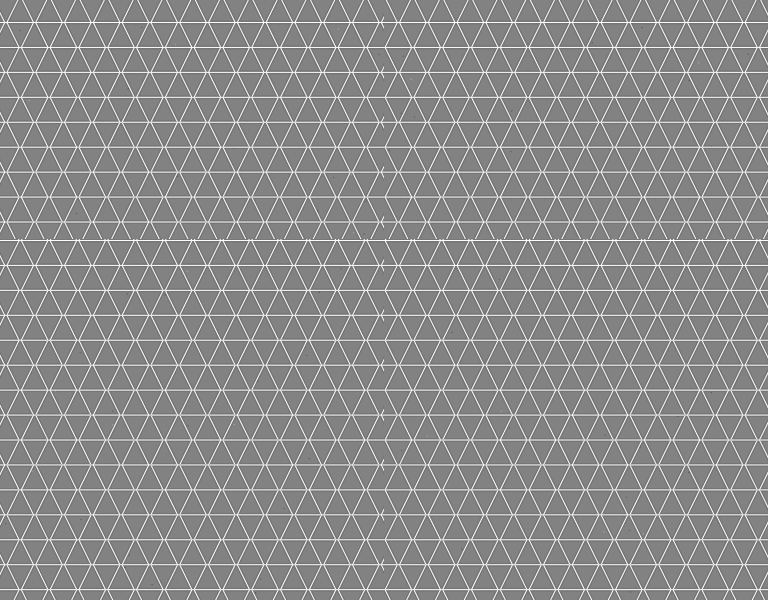
Reproduce this pattern procedurally as a WebGL 1 fragment shader.

```glsl
precision highp float;

uniform vec2 u_resolution;

// Lengths are in canvas heights.
const float SIDE = 0.048;
const float ROW = SIDE * 0.8660254;
const float TILE = 0.6543;
const float HALF_LINE = 0.00083;
const float VERTEX_GAP = 0.0018;
const float SEAM_HEIGHT = 0.5992;
const float SPECK_CELL = 0.02;

const vec3 GROUND = vec3(0.508);
const vec3 SHADE = vec3(0.46);
const vec3 LINE = vec3(1.0);

vec2 hash2(vec2 cell) {
  vec2 k = vec2(dot(cell, vec2(127.1, 311.7)), dot(cell, vec2(269.5, 183.3)));
  return fract(sin(k) * 43758.5);
}

// Wraps a point into a square tile; the margin keeps its top line whole.
vec2 wrapTile(vec2 p, float size, float margin) {
  vec2 inset = vec2(0.0, margin);
  return mod(p + inset, size) - inset;
}

// Distance to a triangular grid whose slanted lines part slightly at vertices.
float triangleGrid(vec2 p, float side, float row, float gap) {
  float index = floor(p.y / row + 0.5);
  float y = abs(p.y - index * row);
  float shifted = p.x / side - 0.5 * mod(index, 2.0);
  float x = abs(fract(shifted + 0.5) - 0.5) * side;
  float slope = (0.25 * side - gap) / (0.5 * row);
  float slant = abs(x - gap - slope * y) / sqrt(1.0 + slope * slope);
  return min(y, slant);
}

// Box-filtered coverage of a line, valid below one pixel of width.
float lineCoverage(float d, float halfWidth, float pixel) {
  float outer = clamp((d + halfWidth) / pixel + 0.5, 0.0, 1.0);
  float inner = clamp((d - halfWidth) / pixel + 0.5, 0.0, 1.0);
  return outer - inner;
}

// Sparse dots, signed: positive is light, negative is dark.
float specks(vec2 p, float cellSize, float radius, float pixel) {
  vec2 cell = floor(p / cellSize);
  vec2 center = (cell + 0.2 + 0.6 * hash2(cell)) * cellSize;
  vec2 chance = hash2(cell + 57.0);
  float dot1 = 1.0 - smoothstep(radius - 0.5 * pixel, radius + 0.5 * pixel, length(p - center));
  return dot1 * step(0.97, chance.x) * (chance.y < 0.7 ? -1.0 : 1.0);
}

void main() {
  float pixel = 1.0 / u_resolution.y;
  vec2 p = gl_FragCoord.xy * pixel;

  // Tiles meet at mid width and just above mid height.
  vec2 seam = vec2(0.5 * u_resolution.x * pixel, SEAM_HEIGHT);
  vec2 q = wrapTile((p - seam) * vec2(1.0, -1.0), TILE, 2.0 * HALF_LINE);
  float d = triangleGrid(q, SIDE, ROW, VERTEX_GAP);

  // Ground with a faint dark fringe beside the lines.
  float fringe = 1.0 - smoothstep(0.0026, 0.004, d);
  vec3 color = mix(GROUND, SHADE, fringe);
  color += 0.12 * specks(p, SPECK_CELL, 0.0012, pixel);

  color = mix(color, LINE, lineCoverage(d, HALF_LINE, pixel));
  gl_FragColor = vec4(color, 1.0);
}
```
